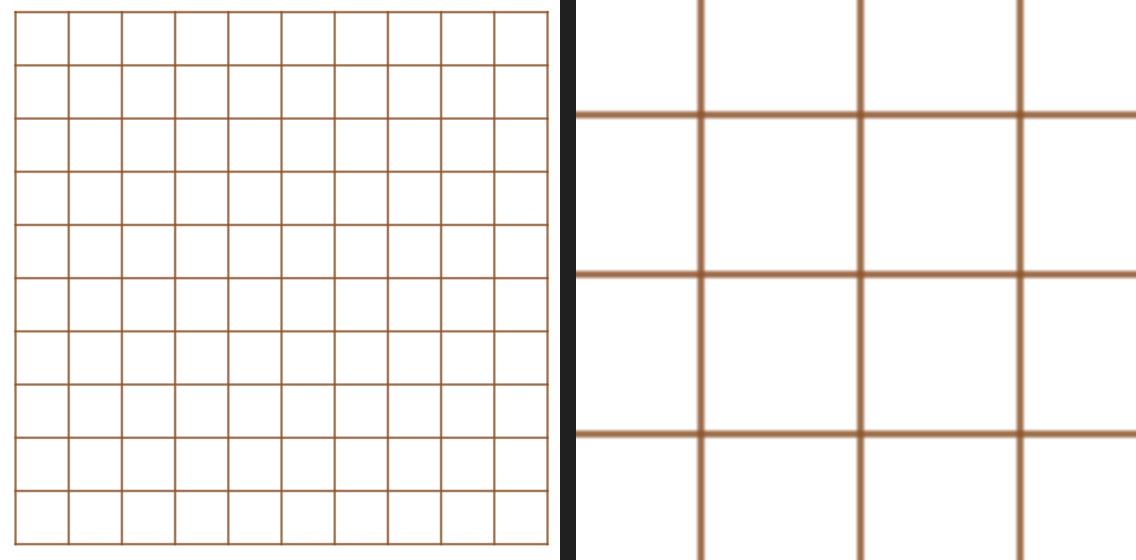
Left, the full canvas; right, a detail of the centre.
Write a three.js fragment shader that draws this pattern.

```glsl
// A ten by ten grid of thin, soft brown lines on white paper.
// Each line is the distance to the nearest ruled segment, with round ends;
// crossings darken and every line leans slightly red or olive.

#define CELLS 10.0
#define CELL_SIZE 0.0950
#define GRID_CORNER vec2(0.0277, 0.0283)
#define LINE_CORE 0.0004
#define LINE_EDGE 0.0037
#define LINE_OPACITY 0.85
#define TINT_AMOUNT 0.025
#define PAPER vec3(1.0)
#define INK vec3(0.55, 0.33, 0.17)

varying vec2 vUv;

// Index of the ruled line nearest to a position in cells
float nearestLine(float position) {
  return clamp(floor(position + 0.5), 0.0, CELLS);
}

// Ink coverage of the nearest line; both arguments are in cells
float lineCoverage(float across, float along) {
  float side = across - nearestLine(across);
  float overshoot = max(abs(along - 0.5 * CELLS) - 0.5 * CELLS, 0.0);
  float dist = length(vec2(side, overshoot)) * CELL_SIZE;
  return LINE_OPACITY * (1.0 - smoothstep(LINE_CORE, LINE_EDGE, dist));
}

// Layered sines vary the hue from line to line
vec3 lineInk(float index, float phase) {
  float lean = 0.6 * sin(index * 2.3 + phase) + 0.4 * sin(index * 4.1 - phase);
  return INK + TINT_AMOUNT * lean * vec3(0.6, -1.0, 0.4);
}

void main() {
  vec2 grid = (vUv - GRID_CORNER) / CELL_SIZE;

  // Horizontal rules first, then vertical rules over them
  float horizontal = lineCoverage(grid.y, grid.x);
  float vertical = lineCoverage(grid.x, grid.y);
  vec3 color = mix(PAPER, lineInk(nearestLine(grid.y), 1.2), horizontal);
  color = mix(color, lineInk(nearestLine(grid.x), 3.7), vertical);

  gl_FragColor = vec4(color, 1.0);
}
```
